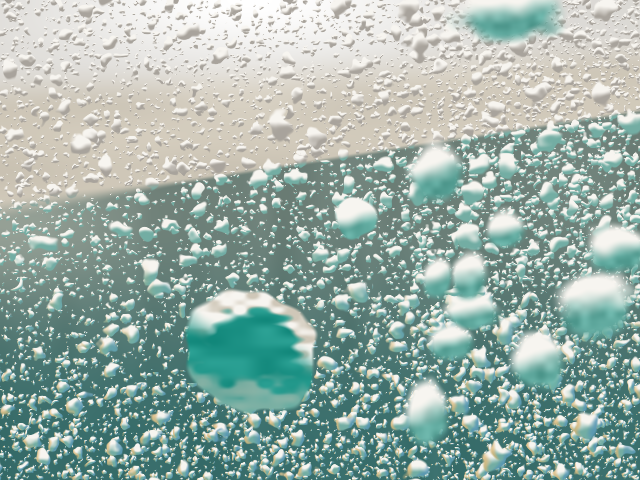
Write a Shadertoy shader that draws this texture.

```glsl
// Rising air bubbles under a sunlit water surface, with a dark slanted wall behind.

const vec3 WHITE = vec3(0.97, 0.96, 0.94);
const vec3 CREAM = vec3(0.81, 0.78, 0.72);
const vec3 WALL = vec3(0.43, 0.50, 0.47);
const vec3 DEEP = vec3(0.22, 0.43, 0.42);
const vec3 TEAL = vec3(0.12, 0.58, 0.53);
const vec3 AQUA = vec3(0.45, 0.68, 0.64);
const vec3 WARM_FRINGE = vec3(0.86, 0.71, 0.45);
const vec3 BLUE_FRINGE = vec3(0.32, 0.57, 0.71);
const float EDGE_HEIGHT = 0.562;
const float EDGE_SLOPE = 0.155;
const int LAYERS = 6;
const vec2 GIANT_CENTER = vec2(0.526, 0.266);
const vec2 GIANT_RADII = vec2(0.132, 0.122);

// Foreground bubbles: centre, then radii.
const vec4 NEAR_BUBBLES[12] = vec4[12](
    vec4(0.743, 0.545, 0.047, 0.040), vec4(0.908, 0.644, 0.052, 0.058),
    vec4(0.986, 0.349, 0.056, 0.034), vec4(0.911, 0.420, 0.027, 0.045),
    vec4(0.977, 0.424, 0.034, 0.050), vec4(1.120, 0.248, 0.055, 0.055),
    vec4(0.885, 0.140, 0.042, 0.062), vec4(1.240, 0.366, 0.070, 0.065),
    vec4(1.054, 0.523, 0.036, 0.040), vec4(1.285, 0.480, 0.060, 0.050),
    vec4(0.940, 0.288, 0.045, 0.036), vec4(1.060, 0.980, 0.105, 0.060));

float hash(vec2 p) {
    return fract(sin(dot(p, vec2(127.1, 311.7))) * 43758.5453);
}

float noise(vec2 p) {
    vec2 i = floor(p), f = fract(p);
    f = f * f * (3.0 - 2.0 * f);
    return mix(mix(hash(i), hash(i + vec2(1, 0)), f.x),
               mix(hash(i + vec2(0, 1)), hash(i + vec2(1, 1)), f.x), f.y);
}

vec2 wobble(vec2 p) {
    return vec2(noise(p), noise(p + 31.7)) - 0.5;
}

float belowEdge(vec2 p) {
    float d = EDGE_HEIGHT + EDGE_SLOPE * p.x - p.y;
    float blur = mix(0.025, 0.006, smoothstep(0.0, 0.45, p.x));
    return smoothstep(-blur, blur, d);
}

vec3 water(vec2 p) {
    vec3 sky = CREAM + 0.05 * (noise(p * vec2(4.0, 14.0)) - 0.5);
    sky = mix(sky, vec3(0.87), 0.7 * smoothstep(0.80, 0.90, p.y + 0.06 * (0.6 - p.x)));
    vec2 g = (p - vec2(0.52, 1.0)) / vec2(0.42, 0.14);
    sky = mix(sky, vec3(1.0), exp(-dot(g, g)));
    vec3 wall = mix(DEEP, WALL, smoothstep(0.05, 0.60, p.y));
    wall += 0.04 * (noise(p * vec2(22.0, 3.0)) - 0.5);
    vec2 h = (p - vec2(0.0, 0.53)) / vec2(0.25, 0.14);
    wall = mix(wall, vec3(0.70, 0.72, 0.67), 0.6 * exp(-dot(h, h)));
    return mix(sky, wall, belowEdge(p));
}

// Lit cap above, tinted body below, colour fringes at the sides.
vec3 paintBubble(vec3 base, vec2 d, float soft, vec3 body, float fringe) {
    float mask = 1.0 - smoothstep(1.0 - soft, 1.0 + soft, length(d));
    float lit = smoothstep(-0.45, 0.40, d.y - 0.2 * d.x);
    vec3 c = mix(body, WHITE, lit);
    c = mix(c, WARM_FRINGE, fringe * smoothstep(0.25, 0.85, -d.x - 0.2 * d.y));
    c = mix(c, BLUE_FRINGE, fringe * smoothstep(0.20, 0.85, d.x - 0.3 * d.y));
    return mix(base, c, mask);
}

vec3 scatter(vec3 col, vec2 p, float cells, float seed) {
    float below = belowEdge(p);
    float crowd = mix(0.42, 0.78, smoothstep(0.5, 1.2, p.x));
    crowd = max(crowd, 0.65 * smoothstep(0.45, 0.1, p.y));
    vec3 body = mix(vec3(0.66, 0.64, 0.61), AQUA, below);
    float fringe = 0.75 * smoothstep(0.55, 0.1, p.y);
    vec2 q = p * cells + 0.30 * wobble(p * cells * 3.5 + seed);
    for (int k = 0; k < 9; k++) {
        vec2 id = floor(q) + vec2(k % 3 - 1, k / 3 - 1);
        vec2 key = id + seed * 13.0;
        if (hash(key) > crowd) continue;
        vec2 center = id + 0.1 + 0.8 * vec2(hash(key + 5.3), hash(key + 9.1));
        float size = hash(key + 2.7);
        float radius = mix(0.12, 0.42, size * size);
        float turn = 3.14 * hash(key + 7.9);
        vec2 axis = vec2(cos(turn), sin(turn));
        vec2 d = (q - center) / radius;
        // Squash along a random axis while keeping the light overhead.
        d += axis * dot(d, axis) * 0.6 * hash(key + 3.3);
        float soft = max(0.16, 1.0 * cells / (radius * iResolution.y));
        col = paintBubble(col, d, min(soft, 0.8), body, fringe);
    }
    return col;
}

vec3 giantBubble(vec3 col, vec2 p) {
    vec2 d = (p - GIANT_CENTER) / GIANT_RADII + 0.16 * wobble(p * 26.0);
    d.y += 0.12 * d.x;
    float r = pow(pow(abs(d.x), 2.6) + pow(abs(d.y), 2.6), 1.0 / 2.6);
    float mottle = noise(p * vec2(38.0, 65.0));
    vec3 c = TEAL + 0.12 * (noise(p * vec2(18.0, 45.0)) - 0.5);
    float foot = smoothstep(0.35, 0.75, -d.y + 0.5 * (mottle - 0.5));
    c = mix(c, mix(AQUA, CREAM, 0.6 * mottle), 0.75 * foot);
    float cap = smoothstep(0.60, 0.78, r + 0.25 * (mottle - 0.5));
    cap *= smoothstep(-0.1, 0.45, d.y + 0.25 * d.x);
    c = mix(c, mix(CREAM, WHITE, smoothstep(0.2, 0.7, mottle)), cap);
    return mix(col, c, 1.0 - smoothstep(0.95, 1.03, r));
}

void mainImage(out vec4 fragColor, in vec2 fragCoord) {
    vec2 p = fragCoord / iResolution.y;
    vec3 col = water(p);

    // Fine specks first, larger bubbles over them.
    float cells = 75.0;
    for (int i = 0; i < LAYERS; i++) {
        col = scatter(col, p, cells, float(i) + 1.0);
        cells *= 0.72;
    }
    col = giantBubble(col, p);
    for (int i = 0; i < 12; i++) {
        vec4 b = NEAR_BUBBLES[i];
        vec2 d = (p - b.xy) / b.zw + 0.35 * wobble(p * 28.0);
        float soft = b.x < 0.8 ? 0.08 : 0.28;
        vec3 body = mix(AQUA, TEAL, 0.25) + 0.15 * (noise(p * 55.0) - 0.5);
        col = paintBubble(col, d, soft, body, 0.0);
    }
    fragColor = vec4(clamp(col, 0.0, 1.0), 1.0);
}
```
